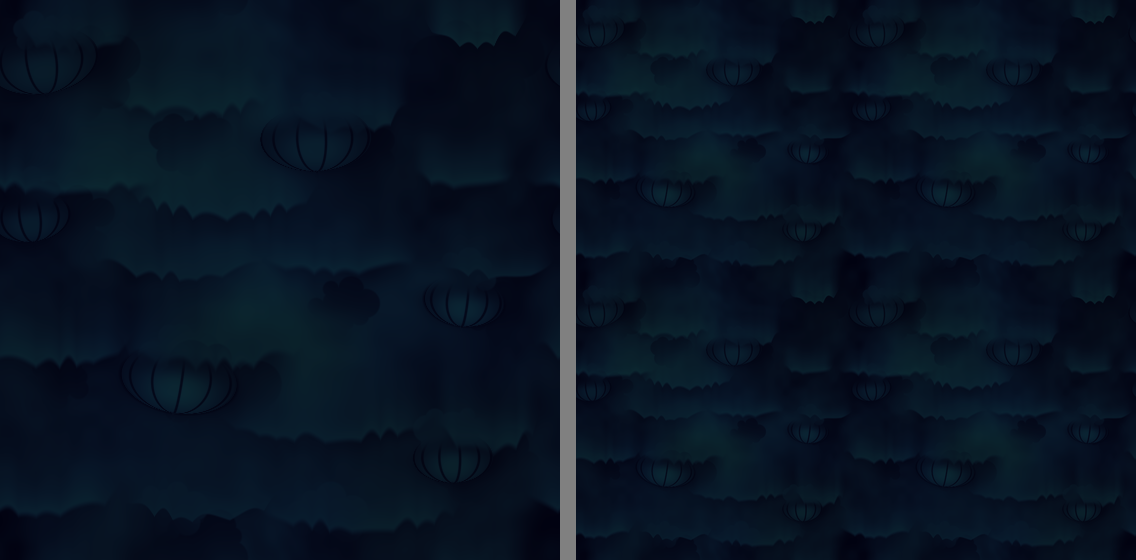
Left, the tile; right, the same tile 2 across and 2 down.
This pattern is drawn by a WebGL 2 fragment shader. Its source:

```glsl
#version 300 es
precision highp float;
// Murky deep-teal night scene: soft cloud banks with scalloped undersides,
// lobed puffs and ribbed shells. Every layer paints one scalar tone, which a
// colour ramp turns into paint; wrapped offsets and noise make it tile.

uniform vec2 u_resolution;
out vec4 fragColor;

const vec3 ABYSS = vec3(0.004, 0.004, 0.060);
const vec3 NAVY  = vec3(0.020, 0.050, 0.110);
const vec3 SLATE = vec3(0.030, 0.090, 0.150);
const vec3 TEAL  = vec3(0.040, 0.135, 0.182);
const vec3 GLOW  = vec3(0.050, 0.185, 0.222);
const int DARK_PUFFS = 11;
const int LIGHT_PUFFS = 8;
const int BANKS = 17;
const int SHELLS = 6;
const int LOBES = 7;
const float RIBS = 6.0;
const float RIB_WIDTH = 0.0016;
const float EDGE = 0.0022;
const float BASE_TONE = 0.43;
const float BASE_CONTRAST = 1.15;
const float PI = 3.14159;

float hash(vec2 p) {
    return fract(sin(dot(p, vec2(127.1, 311.7))) * 43758.5453);
}

// Value noise that repeats after a whole number of cells
float noise(vec2 uv, float period) {
    vec2 p = uv * period, cell = floor(p), f = p - cell;
    f = f * f * f * (f * (f * 6.0 - 15.0) + 10.0);
    vec2 a = mod(cell, period), b = mod(cell + 1.0, period);
    return mix(mix(hash(a), hash(vec2(b.x, a.y)), f.x),
               mix(hash(vec2(a.x, b.y)), hash(b), f.x), f.y);
}

float fbm(vec2 uv) {
    return 0.5 * noise(uv, 4.0) + 0.28 * noise(uv + 0.37, 7.0)
         + 0.14 * noise(uv + 0.71, 15.0) + 0.08 * noise(uv + 0.13, 31.0);
}

// Offset to the nearest copy of an evenly scattered item
vec2 offsetTo(vec2 uv, float id, float seed) {
    vec2 centre = fract(id * vec2(0.7549, 0.5698) + vec2(hash(vec2(seed, 3.0)), hash(vec2(seed, 8.0))));
    vec2 d = uv - centre;
    return d - round(d);
}

// Union of round lobes, crisp on one side and dissolving on the other
float puff(vec2 d, float id, float seed, float size) {
    float dist = length(d) - size;
    for (int k = 0; k < LOBES; k++) {
        float r = hash(vec2(id + seed, float(k)));
        float angle = 2.0 * PI * (float(k) + 0.7 * r) / float(LOBES);
        vec2 lobe = size * vec2(1.35, 0.95) * vec2(cos(angle), sin(angle));
        dist = min(dist, length(d - lobe) - size * mix(0.4, 0.8, fract(r * 7.3)));
    }
    float lean = PI * mix(0.2, 0.8, hash(vec2(id, seed)));
    float fade = smoothstep(-1.6, 1.1, dot(d, vec2(cos(lean), sin(lean))) / size);
    return smoothstep(EDGE, -EDGE, dist) * fade;
}

// Glowing bowl with a scalloped lower rim and a shadow beneath it
float paintBank(float tone, vec2 d, float id) {
    float r = hash(vec2(id, 21.0)), s = hash(vec2(id, 22.0));
    vec2 size = vec2(mix(0.09, 0.21, r), mix(0.035, 0.075, s));
    float x = d.x / size.x;
    float step1 = d.x * mix(17.0, 25.0, s) + 0.35 * sin(d.x * 31.0 + id);
    float bump = mix(0.003, 0.021, hash(vec2(floor(step1), id)));
    float rim = -size.y * sqrt(max(1.0 - x * x, 0.0)) + bump * abs(sin(PI * step1));
    float height = d.y - rim;
    float side = smoothstep(1.0, 0.55, abs(x));
    float soft = EDGE * mix(0.8, 4.0, hash(vec2(id, 23.0)));
    float inside = smoothstep(-soft, soft, height);
    float glow = exp(-max(height, 0.0) / (size.y * 1.15));
    float shade = exp(-max(-height, 0.0) / 0.045);
    float light = mix(0.62, 0.92, hash(vec2(id, 24.0)));
    float lit = mix(tone, max(tone, light), 0.9 * glow * side);
    float shaded = tone * (1.0 - 0.42 * shade * side);
    return mix(shaded, lit, inside);
}

// Dome with dark meridian ribs, brightest near its lower rim
float paintShell(float tone, vec2 d, float id) {
    float r = hash(vec2(id, 41.0)), tilt = 0.3 * (r - 0.5);
    d = mat2(cos(tilt), sin(tilt), -sin(tilt), cos(tilt)) * d;
    vec2 size = mix(vec2(0.072, 0.046), vec2(0.118, 0.068), hash(vec2(id, 42.0)));
    vec2 q = d / size;
    float span = sqrt(max(1.0 - q.y * q.y, 0.001));
    float lon = asin(clamp(q.x / span, -1.0, 1.0));
    float rib = lon * RIBS / PI + 0.4 * r;
    float ribDist = abs(fract(rib) - 0.5) * PI / RIBS * size.x * span * cos(lon);
    float rim = (length(q) - 1.0) * size.y + 0.002 * cos(2.0 * PI * rib);
    float body = smoothstep(EDGE, -EDGE, rim) * smoothstep(0.95, -0.1, q.y);
    float light = mix(0.28, mix(0.62, 0.86, r), smoothstep(1.1, 0.1, length(q - vec2(0.0, -0.35))));
    float line = smoothstep(RIB_WIDTH + EDGE, RIB_WIDTH * 0.4, ribDist) * smoothstep(0.8, 0.2, q.y);
    float halo = exp(-max(rim, 0.0) / 0.018) * smoothstep(0.9, -0.4, q.y);
    tone *= 1.0 - 0.45 * halo;
    return mix(tone, light * (1.0 - 0.8 * line), 0.92 * body);
}

vec3 ramp(float tone) {
    float t = clamp(tone, 0.0, 1.0) * 4.0;
    vec3 c = mix(ABYSS, NAVY, min(t, 1.0));
    c = mix(c, SLATE, clamp(t - 1.0, 0.0, 1.0));
    c = mix(c, TEAL, clamp(t - 2.0, 0.0, 1.0));
    return mix(c, GLOW, clamp(t - 3.0, 0.0, 1.0));
}

void main() {
    vec2 uv = gl_FragCoord.xy / u_resolution;
    vec2 warp = 0.07 * vec2(noise(uv + 0.2, 5.0), noise(uv + 0.6, 5.0));
    float tone = BASE_TONE + BASE_CONTRAST * (fbm(uv + warp) - 0.5);

    // Back to front: dark puffs, banks, pale puffs, shells
    for (int i = 0; i < DARK_PUFFS; i++) {
        float id = float(i), size = mix(0.028, 0.062, hash(vec2(id, 11.0)));
        tone = mix(tone, 0.16, 0.75 * puff(offsetTo(uv, id, 1.0), id, 50.0, size));
    }
    for (int i = 0; i < BANKS; i++)
        tone = paintBank(tone, offsetTo(uv, float(i), 2.0), float(i));
    for (int i = 0; i < LIGHT_PUFFS; i++) {
        float id = float(i), size = mix(0.018, 0.036, hash(vec2(id, 12.0)));
        tone = mix(tone, 0.58, 0.5 * puff(offsetTo(uv, id, 5.0), id, 90.0, size));
    }
    for (int i = 0; i < SHELLS; i++)
        tone = paintShell(tone, offsetTo(uv, float(i), 4.0), float(i));

    // Slight drift between blue and green paint
    float drift = noise(uv + 0.45, 6.0) - 0.5;
    fragColor = vec4(ramp(tone) * (1.0 + drift * vec3(0.1, 0.06, -0.14)), 1.0);
}
```
